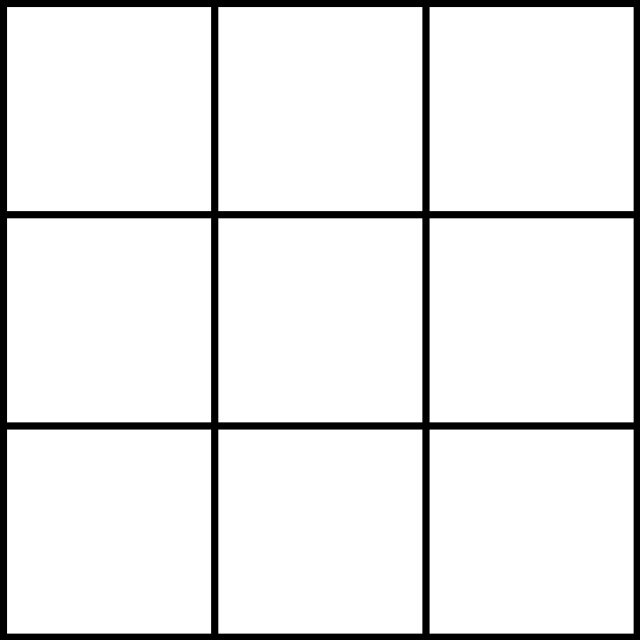
Give the GLSL for this pattern, as a WebGL 2 fragment shader.

```glsl
#version 300 es
precision highp float;
// Draws a three by three grid of white squares parted by black rules.
// Each axis is folded onto its nearest rule, and the distance to that
// rule's edge gives the ink, smoothed over one pixel.

uniform vec2 u_resolution;
out vec4 fragColor;

// Distance from each coordinate to the nearest rule centre on its axis
vec2 distanceToRule(vec2 position, float pitch, float firstCentre) {
    vec2 cell = (position - firstCentre) / pitch;
    return abs(fract(cell + 0.5) - 0.5) * pitch;
}

void main() {
    // Canvas units, measured from the upper left corner
    vec2 position = gl_FragCoord.xy / u_resolution;
    position.y = 1.0 - position.y;

    // Signed distance to the rule edges: positive inside a white square
    vec2 edge = distanceToRule(position, 0.33008, 0.00542) - 0.005615;

    // Linear coverage over one pixel, combined across both axes
    vec2 open = clamp(edge * u_resolution + 0.5, 0.0, 1.0);
    float paper = open.x * open.y;

    vec3 black = vec3(0.0);
    vec3 white = vec3(1.0);
    fragColor = vec4(mix(black, white, paper), 1.0);
}
```
